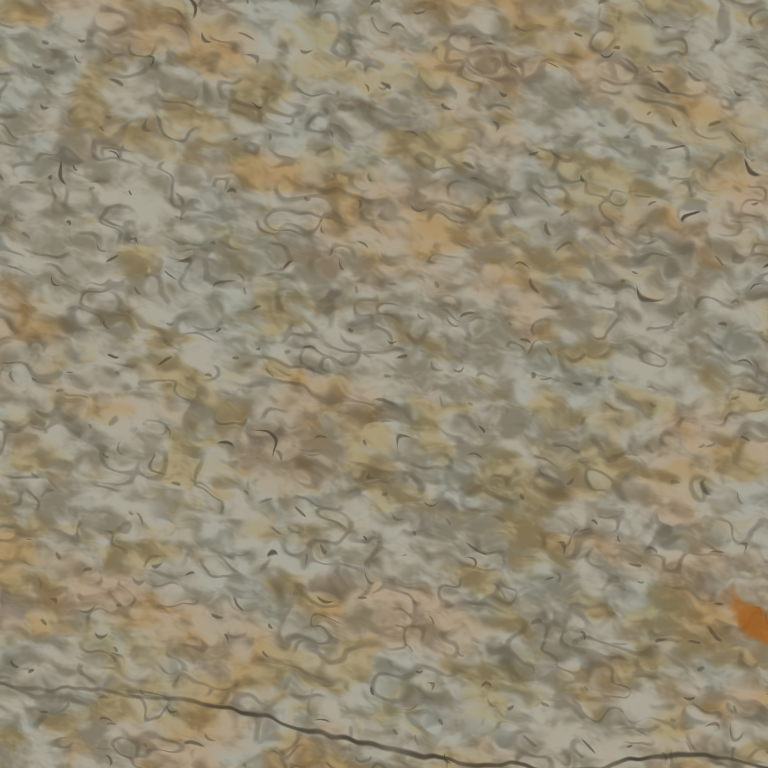
This texture is drawn by a Shadertoy shader. Its source:

```glsl
// Weathered beige stone with slanted grain, small dark flakes, a long crack and a rust spot.

const vec3 PALE  = vec3(0.665, 0.65, 0.59);
const vec3 DUSK  = vec3(0.51, 0.485, 0.415);
const vec3 DARK  = vec3(0.25, 0.225, 0.18);
const vec3 RUST  = vec3(0.62, 0.36, 0.12);
const vec3 OCHRE_TINT = vec3(0.99, 0.93, 0.79);
const vec3 PINK_TINT  = vec3(1.03, 0.95, 0.88);
const vec3 COOL_TINT  = vec3(0.97, 1.0, 1.02);

float hash(vec2 p) {
    return fract(sin(dot(p, vec2(127.1, 311.7))) * 43758.55);
}

float noise(vec2 p) {
    vec2 i = floor(p), f = fract(p);
    f = f * f * (3.0 - 2.0 * f);
    float low = mix(hash(i), hash(i + vec2(1, 0)), f.x);
    float high = mix(hash(i + vec2(0, 1)), hash(i + vec2(1, 1)), f.x);
    return mix(low, high, f.y);
}

float fbm(vec2 p) {
    float sum = 0.0, amp = 0.53;
    for (int i = 0; i < 3; i++) {
        sum += amp * noise(p);
        p = mat2(0.96, 0.28, -0.28, 0.96) * p * 2.03 + 17.3;
        amp *= 0.55;
    }
    return sum / 0.98;
}

mat2 rotation(float a) {
    return mat2(cos(a), -sin(a), sin(a), cos(a));
}

// Thin broken veins along the mid level of a noise field
float veins(vec2 p, float width, float seed) {
    float ridge = abs(noise(p + seed) - 0.5);
    float gaps = smoothstep(0.48, 0.75, noise(p * 0.7 + seed * 2.0));
    return (1.0 - smoothstep(width * 0.2, width, ridge)) * gaps;
}

// Scattered short bent strokes; reach and width are in cell units
float flakes(vec2 p, float share, float reach, float width, float seed) {
    float ink = 0.0;
    vec2 cell = floor(p);
    for (int y = -1; y <= 1; y++)
    for (int x = -1; x <= 1; x++) {
        vec2 id = cell + vec2(x, y);
        vec2 key = id + seed;
        if (hash(key) > share) continue;
        vec2 centre = id + vec2(hash(key + 3.1), hash(key + 7.7));
        float turn = (hash(key + 11.3) - 0.55) * 1.7;
        vec2 d = rotation(turn) * (p - centre);
        float halfLength = reach * mix(0.35, 1.0, hash(key + 19.9));
        d.y += (hash(key + 23.7) - 0.5) * 2.0 * d.x * d.x / reach;
        float along = abs(d.x) / halfLength;
        float thick = width * mix(0.6, 1.2, hash(key + 31.1)) * (1.1 - 0.5 * min(along, 1.0));
        float stroke = (1.0 - smoothstep(0.5, 1.0, along))
                     * (1.0 - smoothstep(thick * 0.2, thick, abs(d.y)));
        ink = max(ink, stroke * mix(0.4, 1.0, hash(key + 41.5)));
    }
    return ink;
}

// Long crack falling towards the lower right corner
float longCrack(vec2 p) {
    float path = 0.113 - 0.125 * p.x - 0.03 * smoothstep(0.25, 0.65, p.x)
               + 0.045 * smoothstep(0.65, 0.95, p.x);
    path += 0.012 * (noise(vec2(p.x * 18.0, 2.0)) - 0.5)
          + 0.005 * (noise(vec2(p.x * 60.0, 5.0)) - 0.5);
    float width = mix(0.003, 0.0065, noise(vec2(p.x * 24.0, 9.0)));
    float strength = mix(0.4, 0.9, smoothstep(0.15, 0.35, p.x))
                   * mix(0.6, 1.0, noise(vec2(p.x * 35.0, 13.0)));
    return strength * (1.0 - smoothstep(width * 0.2, width, abs(p.y - path)));
}

float rustSpot(vec2 p, vec2 centre) {
    vec2 d = rotation(-0.8) * (p - centre);
    float r = length(d / vec2(0.045, 0.022)) + 1.3 * (fbm(p * 45.0) - 0.5);
    return 1.0 - smoothstep(0.4, 1.1, r);
}

void mainImage(out vec4 fragColor, in vec2 fragCoord) {
    vec2 p = fragCoord / iResolution.y;
    vec2 q = rotation(-0.27) * p;
    vec2 wobble = vec2(noise(q * 45.0), noise(q * 45.0 + 50.0)) - 0.5;
    vec2 w = q + 0.012 * wobble;

    // Fine grain over broad light and dark areas
    float tone = fbm(w * vec2(38.0, 62.0)) + 0.3 * (fbm(q * vec2(7.0, 10.0)) - 0.5);
    vec3 col = mix(DUSK, PALE, smoothstep(0.18, 0.74, tone));

    // Ochre, pink and cool stains
    float ochre = smoothstep(0.45, 0.75, fbm(w * vec2(17.0, 25.0) + 30.0));
    float pink = smoothstep(0.48, 0.75, fbm(w * vec2(8.0, 12.0) + 70.0));
    float cool = smoothstep(0.5, 0.75, fbm(w * vec2(13.0, 19.0) + 110.0));
    col *= mix(vec3(1), OCHRE_TINT, ochre);
    col *= mix(vec3(1), PINK_TINT, pink);
    col *= mix(vec3(1), COOL_TINT, cool);

    // Veins, flakes and cracks
    float faint = max(veins(w * vec2(24.0, 42.0), 0.13, 5.0),
                      veins(w * vec2(40.0, 58.0), 0.15, 21.0));
    col = mix(col, DARK, 0.3 * faint);
    col = mix(col, DARK, 0.55 * flakes(w * 26.0, 0.45, 0.32, 0.09, 2.0));
    col = mix(col, DARK, 0.8 * flakes(w * 11.0, 0.16, 0.28, 0.05, 57.0));
    col = mix(col, RUST, 0.8 * rustSpot(p, vec2(0.985, 0.19)));
    col = mix(col, DARK, longCrack(p));

    fragColor = vec4(col, 1.0);
}
```
